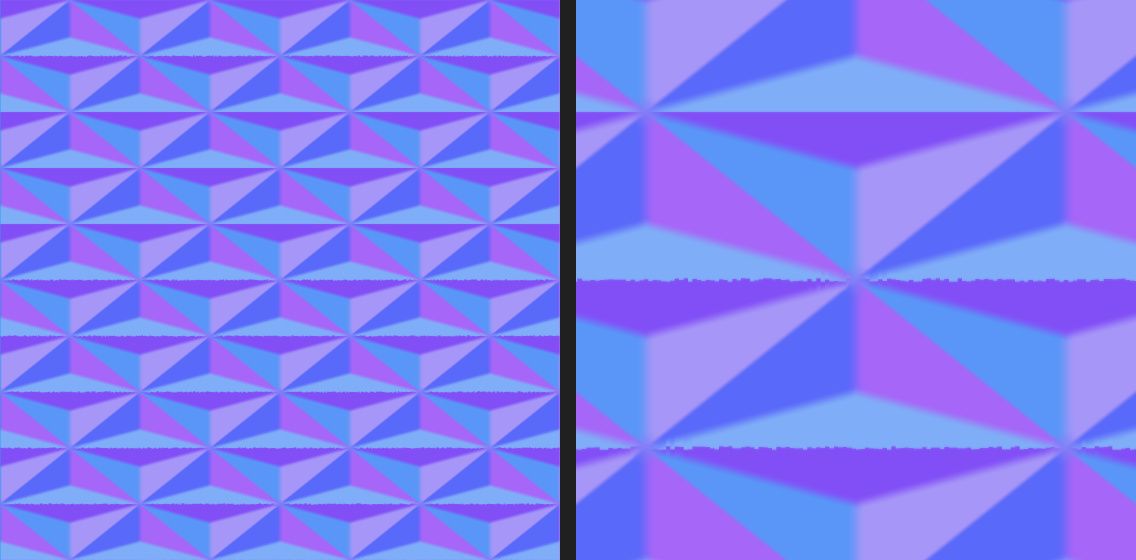
Left: the whole. Right: its middle third, enlarged.
A WebGL 2 fragment shader for this texture map:

```glsl
#version 300 es
precision highp float;
// Normal map of interlocking rows of low three-sided pyramids, 4 across and 10 down.

uniform vec2 u_resolution;
out vec4 fragColor;

const vec3 SEAM = vec3(0.51, 0.49, 0.97);

float hash(vec2 p) {
    return fract(sin(dot(p, vec2(127.1, 311.7))) * 43758.5);
}

// One pyramid. q.x: offset from its axis in widths, q.y: 0 at the apex, 1 at the base.
vec3 pyramid(vec2 q, vec3 leftFace, vec3 rightFace, vec3 baseFace) {
    float axis = q.x * 0.25;
    float slant = (q.y - 2.0 / 3.0 * (1.0 + abs(q.x))) * 0.1;
    vec3 sides = mix(leftFace, rightFace, smoothstep(-0.0058, 0.0058, axis));
    return mix(sides, baseFace, smoothstep(-0.0042, 0.0042, slant));
}

vec3 pattern(vec2 uv) {
    float v = (1.0 - uv.y) * 10.0;

    // Slightly ragged row borders, with some rows left clean
    float border = floor(v + 0.5);
    float ragged = step(0.35, hash(vec2(border, 7.0)));
    float jitter = hash(vec2(floor(uv.x * 380.0), border)) - 0.5;
    v += 0.022 * jitter * ragged * smoothstep(0.08, 0.0, abs(v - border));
    v = clamp(v, 0.0, 9.999);

    // Alternate rows shift by half a pyramid
    float row = floor(v);
    float down = v - row;
    float x = uv.x * 4.0 + 0.5 * mod(row, 2.0);
    float upX = fract(x) - 0.5;
    float downX = fract(x + 0.5) - 0.5;

    vec3 upright = pyramid(vec2(upX, down),
        vec3(0.35, 0.41, 0.98), vec3(0.65, 0.40, 0.97), vec3(0.50, 0.68, 0.97));
    vec3 inverted = pyramid(vec2(downX, 1.0 - down),
        vec3(0.35, 0.59, 0.97), vec3(0.65, 0.59, 0.97), vec3(0.51, 0.31, 0.97));

    // Signed distance to the diagonal between the two pyramids
    float diagonal = (0.5 * down - abs(upX)) * 0.25 * 0.625;
    vec3 color = diagonal > 0.0 ? upright : inverted;

    // Thin seams, widening into a soft spot where the corners meet
    color = mix(color, SEAM, 0.55 * smoothstep(0.0018, 0.0004, abs(diagonal)));
    float level = min(down, 1.0 - down) * 0.1;
    color = mix(color, SEAM, 0.3 * smoothstep(0.0014, 0.0, level));
    float corner = min(length(vec2(upX * 0.25, down * 0.1)),
                       length(vec2(downX * 0.25, (1.0 - down) * 0.1)));
    return mix(color, SEAM, 0.7 * smoothstep(0.012, 0.0, corner));
}

void main() {
    // Average a 3 by 3 grid of samples for smooth edges
    vec3 sum = vec3(0.0);
    for (int j = -1; j <= 1; j++) {
        for (int i = -1; i <= 1; i++) {
            vec2 uv = (gl_FragCoord.xy + vec2(i, j) / 3.0) / u_resolution;
            sum += pattern(uv);
        }
    }
    vec3 color = sum / 9.0;

    // Faint tint on the outermost left and right edges
    float s = gl_FragCoord.x / u_resolution.x;
    color = mix(color, vec3(0.18, 0.60, 0.92), 0.6 * smoothstep(0.003, 0.0, s));
    color = mix(color, vec3(0.78, 0.45, 0.93), 0.5 * smoothstep(0.997, 1.0, s));
    fragColor = vec4(color, 1.0);
}
```
